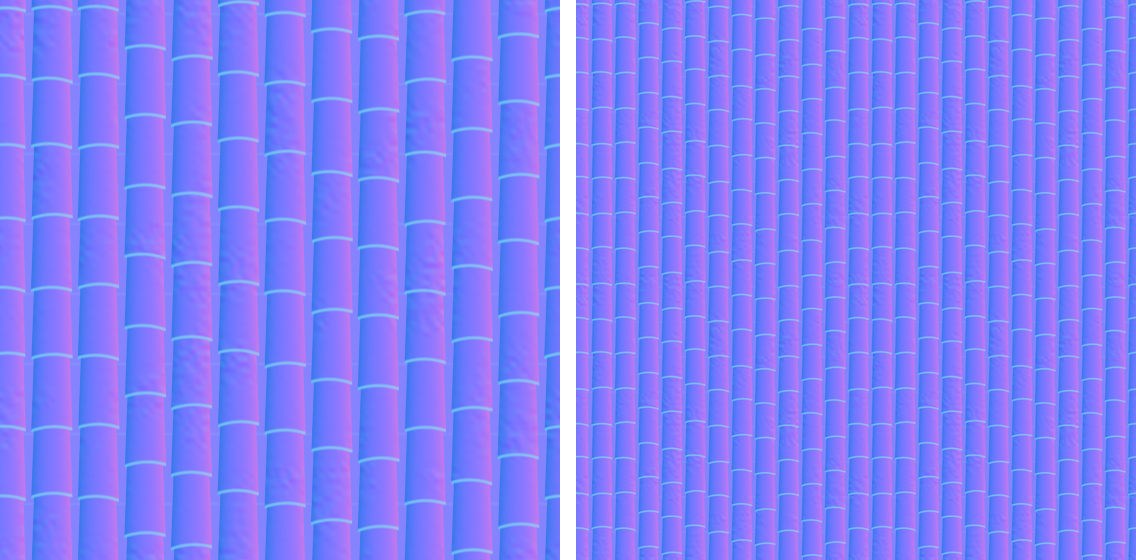
Left: one tile. Right: repeated 2 by 2.
Reproduce this texture map procedurally as a Shadertoy shader.

```glsl
const float COLUMNS = 12.0;
const float ROWS = 8.0;
const float COLUMN_SHIFT = 0.39;    // places the first column centre, in columns
const float HALF_WIDTH_TOP = 0.40;  // tile half widths, in columns
const float HALF_WIDTH_BASE = 0.455;
const float SIDE_SOFTNESS = 0.03;
const float SIDE_JITTER = 0.018;
const float ARCH = 0.05;            // rim sag at the sides, in rows
const float RIM_HALF_WIDTH = 0.021;
const float RIM_SOFTNESS = 0.02;
const float RIM_SLOPE = 0.50;
const float EDGE_JITTER = 0.08;
const float EDGE_TILT = 0.03;
const float CURVE_LINEAR = 0.36;    // sideways slope across a tile
const float CURVE_CUBIC = 0.25;
const float TILE_PITCH = -0.06;
const vec2 GAP_SLOPE = vec2(0.05, 0.03);
const float SEAM_OFFSET = 0.20;
const float SEAM_HALF_WIDTH = 0.014;
const float SEAM_SLOPE = 0.10;
const float BUMP_CELLS = 96.0;
const float PATCH_CELLS = 14.0;
const float BUMP_STRENGTH = 0.14;
const float GRAIN_STRENGTH = 0.012;

// Vertical stagger of each column, in rows
const float STAGGER[12] = float[12](
    0.08, 0.08, 0.07, 0.63, 0.77, 0.99,
    0.15, 0.42, 0.52, 0.14, 0.83, 0.46);

float hash(vec2 p) {
    vec3 q = fract(vec3(p.xyx + 7.3) * 0.1031);
    q += dot(q, q.yzx + 33.33);
    return fract((q.x + q.y) * q.z);
}

vec2 wrapCell(vec2 cell, vec2 period) {
    return floor(mod(cell + 0.5, period));
}

// Value noise that wraps after a whole number of cells
float wrapNoise(vec2 p, float period) {
    vec2 cell = floor(p);
    vec2 f = fract(p);
    f = f * f * (3.0 - 2.0 * f);
    vec2 size = vec2(period);
    float a = hash(wrapCell(cell, size));
    float b = hash(wrapCell(cell + vec2(1, 0), size));
    float c = hash(wrapCell(cell + vec2(0, 1), size));
    float d = hash(wrapCell(cell + vec2(1, 1), size));
    return mix(mix(a, b, f.x), mix(c, d, f.x), f.y);
}

vec2 bumpSlope(vec2 uv) {
    vec2 p = uv * BUMP_CELLS;
    vec2 h = vec2(0.4, 0.0);
    return vec2(
        wrapNoise(p - h.xy, BUMP_CELLS) - wrapNoise(p + h.xy, BUMP_CELLS),
        wrapNoise(p - h.yx, BUMP_CELLS) - wrapNoise(p + h.yx, BUMP_CELLS));
}

// Lower edge of a tile, measured downwards in rows
float tileEdge(float column, float row, float x) {
    vec2 id = wrapCell(vec2(column, row), vec2(COLUMNS, ROWS));
    return row + EDGE_JITTER * (hash(id) - 0.5)
               + EDGE_TILT * (hash(id + 31.0) - 0.5) * x;
}

float band(float distanceToLine, float halfWidth, float softness) {
    return 1.0 - smoothstep(halfWidth - softness, halfWidth + softness, abs(distanceToLine));
}

float sideMask(float x, float halfWidth, float softness) {
    return 1.0 - smoothstep(halfWidth - softness, halfWidth, abs(x));
}

void mainImage(out vec4 fragColor, in vec2 fragCoord) {
    vec2 uv = fragCoord / iResolution.xy;
    float sideSoft = max(SIDE_SOFTNESS, COLUMNS / iResolution.x);
    float rimSoft = max(RIM_SOFTNESS, ROWS / iResolution.y);

    // Column and the tile within it
    float across = uv.x * COLUMNS + COLUMN_SHIFT;
    float column = mod(floor(across), COLUMNS);
    float x = fract(across) - 0.5;
    float down = (1.0 - uv.y) * ROWS;
    float arched = x / HALF_WIDTH_BASE;
    float y = down - STAGGER[int(column)] - ARCH * arched * arched;
    float nearest = floor(y + 0.5);
    float rimDistance = y - tileEdge(column, nearest, arched);
    float row = nearest + step(0.0, rimDistance);
    float top = tileEdge(column, row - 1.0, arched);
    float t = (y - top) / (tileEdge(column, row, arched) - top);

    // Tapered barrel
    vec2 tileId = wrapCell(vec2(column, row), vec2(COLUMNS, ROWS));
    float shift = SIDE_JITTER * (hash(tileId + 57.0) - 0.5);
    float halfWidth = mix(HALF_WIDTH_TOP, HALF_WIDTH_BASE, t);
    float side = clamp((x - shift) / halfWidth, -1.0, 1.0);
    vec2 tileSlope = vec2(side * (CURVE_LINEAR + CURVE_CUBIC * side * side), TILE_PITCH);

    // Worn patches
    float patchMask = smoothstep(0.5, 0.9, wrapNoise(uv * PATCH_CELLS, PATCH_CELLS));
    tileSlope += bumpSlope(uv) * (GRAIN_STRENGTH + BUMP_STRENGTH * patchMask);

    // Channel between columns, with its faint seams
    float seamDistance = fract(down - SEAM_OFFSET + 0.5) - 0.5;
    vec2 slope = GAP_SLOPE;
    slope.y += SEAM_SLOPE * band(seamDistance, SEAM_HALF_WIDTH, rimSoft);
    slope = mix(slope, tileSlope, sideMask(x - shift, halfWidth, sideSoft));

    // Raised rim at the lower edge
    vec2 rimId = wrapCell(vec2(column, nearest), vec2(COLUMNS, ROWS));
    float rimShift = SIDE_JITTER * (hash(rimId + 57.0) - 0.5);
    float rim = band(rimDistance, RIM_HALF_WIDTH, rimSoft)
              * sideMask(x - rimShift, HALF_WIDTH_BASE, sideSoft);
    slope = mix(slope, vec2(0.35 * tileSlope.x, RIM_SLOPE), rim);

    vec3 normal = vec3(slope, sqrt(max(0.0, 1.0 - dot(slope, slope))));
    fragColor = vec4(0.5 + 0.5 * normal, 1.0);
}
```
